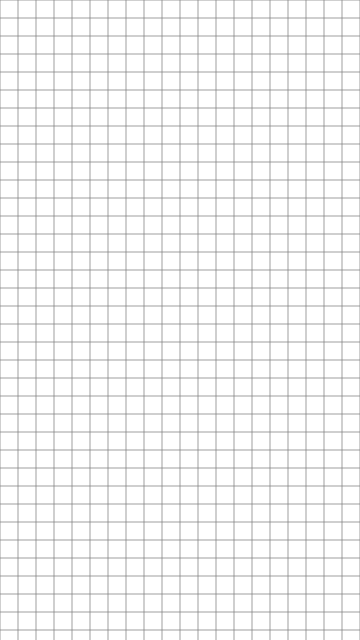
Write a Shadertoy shader that draws this pattern.

```glsl
// Plain squared paper: thin grey rules on white, twenty square cells across,
// with rows counted down from the top edge so the last row is cut short.
// Each rule is box-filtered over the pixel, so thin lines keep their weight.

const float COLUMNS = 20.0;
const float LINE_WIDTH = 0.042; // fraction of a cell
const vec3 PAPER_COLOR = vec3(1.0);
const vec3 LINE_COLOR = vec3(0.5);

// Signed distance to the nearest whole number, on each axis.
vec2 distanceToRule(vec2 cellPos) {
    return fract(cellPos + 0.5) - 0.5;
}

// Share of a pixel covered by a rule, for vertical (x) and horizontal (y) rules.
vec2 ruleCoverage(vec2 dist, float width, float pixel) {
    vec2 overlap = 0.5 * (width + pixel) - abs(dist);
    return clamp(overlap / pixel, 0.0, min(1.0, width / pixel));
}

// Union of both rule directions.
float gridCoverage(vec2 cellPos, float width, float pixel) {
    vec2 cover = ruleCoverage(distanceToRule(cellPos), width, pixel);
    return 1.0 - (1.0 - cover.x) * (1.0 - cover.y);
}

void mainImage(out vec4 fragColor, in vec2 fragCoord) {
    // Cell units, measured from the upper left corner.
    float pixel = COLUMNS / iResolution.x;
    vec2 cellPos = vec2(fragCoord.x, iResolution.y - fragCoord.y) * pixel;

    float ink = gridCoverage(cellPos, LINE_WIDTH, pixel);
    fragColor = vec4(mix(PAPER_COLOR, LINE_COLOR, ink), 1.0);
}
```
